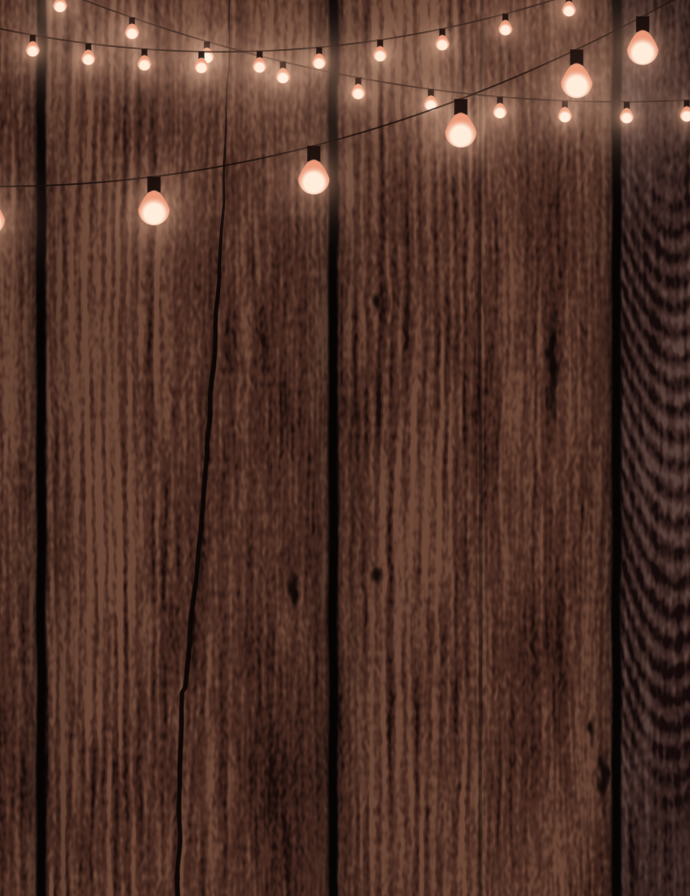
Write a Shadertoy shader that draws this background.

```glsl
#define DEEP vec3(0.10, 0.045, 0.035)
#define WOOD vec3(0.28, 0.16, 0.125)
#define PALE vec3(0.43, 0.285, 0.22)
#define GLOW vec3(0.95, 0.68, 0.54)
#define GLASS vec3(0.92, 0.60, 0.47)
#define CORE vec3(1.0, 0.93, 0.86)
#define SMALL_BULB 0.0078
#define LARGE_BULB 0.0175
#define WIRE_WIDTH 0.0007
#define GRAIN 0.85

vec2 hash2(vec2 p) {
    vec3 q = fract(p.xyx * vec3(0.1031, 0.103, 0.0973));
    q += dot(q, q.yzx + 33.33);
    return fract((q.xx + q.yz) * q.zy) * 2.0 - 1.0;
}

float gradientNoise(vec2 p) {
    vec2 i = floor(p), f = fract(p), e = vec2(0, 1);
    vec2 u = f * f * (3.0 - 2.0 * f);
    float low = mix(dot(hash2(i), f), dot(hash2(i + e.yx), f - e.yx), u.x);
    float high = mix(dot(hash2(i + e), f - e), dot(hash2(i + 1.0), f - 1.0), u.x);
    return mix(low, high, u.y);
}

// Soft-edged dark slit around a line at signed distance d
float slit(float d, float halfWidth) {
    return 1.0 - smoothstep(halfWidth * 0.55, halfWidth * 1.35 + 0.6 / iResolution.y, abs(d));
}

vec3 planks(vec2 p) {
    // Knots and splits: centre, half size
    const vec4 knots[6] = vec4[6](
        vec4(0.421, 0.664, 0.009, 0.011), vec4(0.421, 0.357, 0.008, 0.010),
        vec4(0.617, 0.592, 0.007, 0.075), vec4(0.328, 0.343, 0.007, 0.025),
        vec4(0.661, 0.187, 0.005, 0.019), vec4(0.674, 0.135, 0.008, 0.034));
    float knotDark = 0.0, rough = gradientNoise(p * vec2(160, 70));
    vec2 q = p;
    for (int i = 0; i < 6; i++) {
        vec2 d = p - knots[i].xy;
        d.x += 0.004 * gradientNoise(vec2(p.y * 45.0, float(i) * 7.3));
        vec2 s = d / knots[i].zw;
        knotDark = max(knotDark, 1.0 - smoothstep(0.2, 1.1, length(s) + 0.7 * rough));
        q.x -= 0.45 * d.x * exp(-0.3 * dot(s, s));
    }

    // Long fibres with ridges, bent by slow noise
    float bend = gradientNoise(p * vec2(9, 2.2));
    q.x += 0.010 * bend + 0.002 * gradientNoise(p * vec2(30, 18));
    float ridged = smoothstep(0.04, 0.07, p.x) * (1.0 - smoothstep(0.15, 0.2, p.x))
        + smoothstep(0.37, 0.40, p.x) * (1.0 - smoothstep(0.52, 0.55, p.x));
    float ridge = sin(q.x * 470.0 + 4.0 * gradientNoise(q * vec2(24, 1.5)));
    float tone = 0.27 * ridge * (0.2 + 0.8 * ridged);
    tone += 0.60 * gradientNoise(q * vec2(95, 2.5));
    tone += 0.70 * gradientNoise(q * vec2(210, 12));
    tone += 0.50 * gradientNoise(p * vec2(250, 120));
    tone += 0.35 * rough + 0.60 * gradientNoise(p * vec2(14, 4) + 5.0);
    tone += 0.40 * gradientNoise(p * vec2(5, 2.5) + 9.0);

    // Arched growth rings on the last plank
    float lastPlank = smoothstep(0.688, 0.694, p.x);
    float side = p.x - 0.752;
    float arch = sin(210.0 * (p.y - 26.0 * side * side) + 9.0 * bend + 1.2 * rough);
    float archZone = smoothstep(0.0, 0.25, p.y) * (1.0 - smoothstep(0.65, 0.9, p.y));
    tone += lastPlank * (0.42 * arch * archZone - 0.16);
    tone = tone * GRAIN + 0.05;
    vec3 col = mix(DEEP, WOOD, smoothstep(-0.65, 0.0, tone));
    col = mix(col, PALE, smoothstep(-0.12, 0.5, tone));
    col = mix(col, col * vec3(0.82, 0.90, 1.05), lastPlank);
    col *= 1.0 - 0.35 * slit(p.x - 0.537 - 0.004 * bend, 0.0016);

    // Gaps between planks, with a lit lip beside each
    float wobble = 0.0035 * gradientNoise(vec2(p.y * 11.0, 2.0)) + 0.001 * rough;
    vec3 gaps = p.x + wobble - vec3(0.046, 0.372, 0.688);
    for (int i = 0; i < 3; i++) {
        float d = gaps[i];
        col *= 1.0 + 0.25 * exp(-pow((d - 0.011) / 0.004, 2.0));
        col *= 1.0 - 0.45 * exp(-abs(d) / 0.014);
        col = mix(col, vec3(0.025, 0.012, 0.012), slit(d, 0.0052));
    }

    // Slanting crack with a step near its foot, hairline at the top
    float fall = min(1.0 - p.y, 0.77);
    float crackX = 0.2565 - 0.0217 * fall - 0.057 * fall * fall;
    crackX -= 0.003 * (1.0 - smoothstep(0.226, 0.234, p.y)) + 0.02 * max(0.23 - p.y, 0.0);
    crackX += 0.003 * gradientNoise(vec2(p.y * 24.0, 6.0));
    float crackWidth = mix(0.0006, 0.0024, smoothstep(0.92, 0.55, p.y));
    float crack = slit(p.x - crackX + wobble * 0.6, crackWidth);
    crack *= mix(0.5, 0.95, smoothstep(0.95, 0.7, p.y));
    return mix(col, DEEP * 0.35, max(crack, knotDark * 0.85));
}

// Bulb spacing along each of the three strings
float bulbX(int line, float i) {
    if (line == 0) return 0.0845 + 0.0759 * i + 0.0182 * sin((i - 2.6) * 0.5);
    if (line == 1) return 0.0365 + 0.0665 * i - 0.013 * sin(i * 0.349);
    return i * (0.1617 + i * (0.0136 - 0.00345 * i)) - 0.012 * max(1.0 - i, 0.0);
}

// A sagging wire; curve holds the lowest point and the curvature
void lightString(inout vec3 col, vec2 p, int line, vec3 curve, float r, int count) {
    float px = 1.0 / iResolution.y, dx = p.x - curve.x;
    float sag = curve.y + curve.z * dx * dx + 2.1 * r;
    float wire = abs(p.y - sag) / sqrt(1.0 + pow(2.0 * curve.z * dx, 2.0));
    col = mix(col, DEEP * 0.6, 0.75 * (1.0 - smoothstep(WIRE_WIDTH - px * 0.5, WIRE_WIDTH + px, wire)));
    for (int i = 0; i < count; i++) {
        float x = bulbX(line, float(i)), bx = x - curve.x;
        vec2 d = p - vec2(x, curve.y + curve.z * bx * bx);
        float dist = length(d);
        float halo = 0.80 * exp(-dist / (0.006 + 0.75 * r)) + 0.09 * exp(-dist * dist / 0.003);
        col = 1.0 - (1.0 - col) * (1.0 - GLOW * halo);

        // Socket, then pear-shaped glass with a hot centre
        vec2 box = abs(d - vec2(0, 1.6 * r)) - vec2(0.42, 0.5) * r;
        col = mix(col, DEEP * 0.8, 0.9 * (1.0 - smoothstep(-px, px, max(box.x, box.y))));
        float up = max(d.y, 0.0) / r;
        vec2 pear = vec2(d.x * (1.0 + 0.35 * up), d.y * (up > 0.0 ? 0.82 : 1.0));
        float glass = 1.0 - smoothstep(r - px, r + px, length(pear));
        vec2 hot = d + vec2(0, 0.25 * r);
        float heat = exp(-1.5 * dot(hot, hot) / (r * r));
        col = mix(col, mix(GLASS, CORE, smoothstep(0.15, 0.62, heat)), glass);
    }
}

void mainImage(out vec4 fragColor, in vec2 fragCoord) {
    vec2 p = fragCoord / iResolution.y;
    vec3 col = planks(p);
    lightString(col, p, 0, vec3(0.690, 0.870, 0.3195), SMALL_BULB, 10);
    lightString(col, p, 1, vec3(0.247, 0.9258, 0.422), SMALL_BULB, 10);
    lightString(col, p, 2, vec3(0.0, 0.7552, 0.369), LARGE_BULB, 6);
    fragColor = vec4(col, 1.0);
}
```
